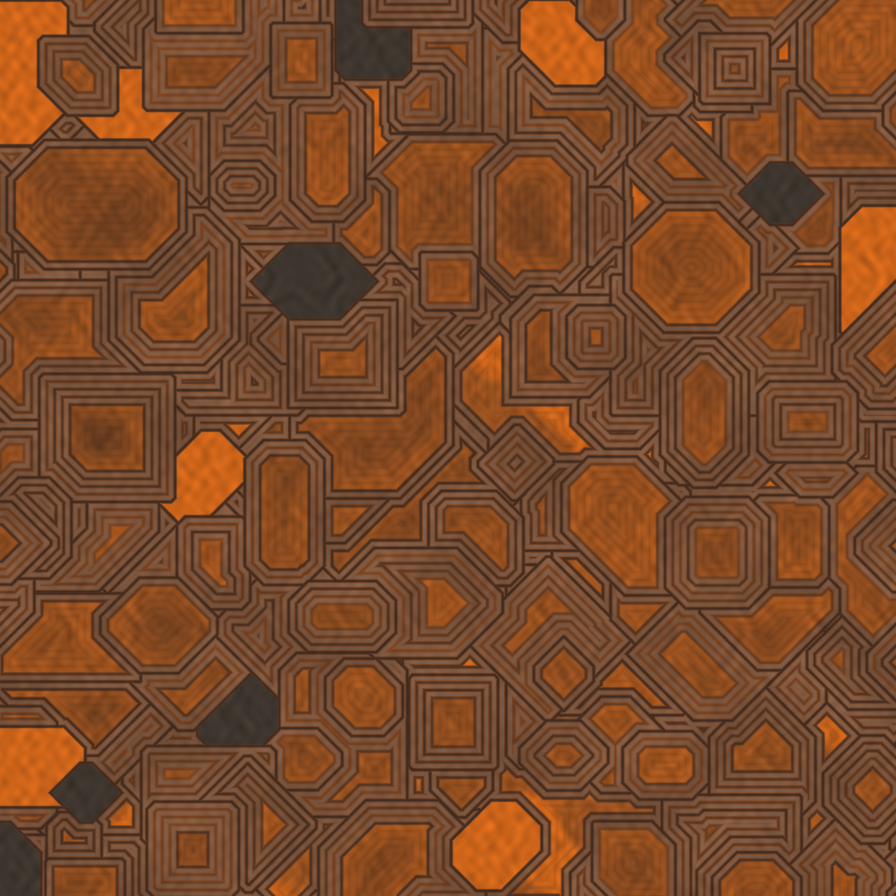
This pattern is drawn by a WebGL 1 fragment shader. Its source:

```glsl
precision highp float;
// Overlapping chamfered wooden inlays, each framed by nested grooves that follow its outline.

#define GRID 11.0          // inlays per canvas side
#define RING 0.0086        // width of one frame ring
#define MAX_RINGS 4.0      // most rings in a frame
#define FLAT_SHARE 0.11    // share of inlays without a frame
#define GRAIN 0.10         // strength of the wood grain
#define GROOVE vec3(0.25, 0.17, 0.13)
#define COPPER vec3(0.56, 0.30, 0.13)
#define PEWTER vec3(0.47, 0.34, 0.26)
#define WOOD vec3(0.61, 0.32, 0.12)
#define UMBER vec3(0.40, 0.23, 0.12)
#define AMBER vec3(0.80, 0.39, 0.10)
#define SLATE vec3(0.24, 0.21, 0.18)

uniform vec2 u_resolution;

vec3 hash3(vec2 cell, float salt) {
  vec3 q = fract((cell.xyx + salt * 17.31) * vec3(0.1031, 0.1030, 0.0973));
  q += dot(q, q.yxz + 33.33);
  return fract((q.xxy + q.yzz) * q.zyx);
}

// Signed distance to a box whose corners are cut at 45 degrees.
float chamferBox(vec2 p, vec2 halfSize, float cut) {
  vec2 q = abs(p) - halfSize;
  return max(max(q.x, q.y), (q.x + q.y + cut) * 0.7071);
}

// x: distance to the inlay of a cell, y: its stacking height (small ones lie on top).
vec2 inlay(vec2 p, vec2 cell) {
  vec3 place = hash3(cell, 1.0);
  vec3 form = hash3(cell, 2.0);
  vec2 q = p - cell - place.xy;
  if (place.z > 0.72) q = vec2(q.x + q.y, q.y - q.x) * 0.7071;
  vec2 halfSize = mix(0.35, 1.15, form.x) * (0.7 + 0.6 * vec2(form.y, 1.0 - form.y));
  float cut = form.z * 1.15 * min(halfSize.x, halfSize.y);
  float height = 1.0 + 0.6 * hash3(cell, 3.0).x - 0.5 * form.x;
  return vec2(chamferBox(q, halfSize, cut), height);
}

// Fine crossed fibres from layered, warped sines, about -1 to 1.
float fibres(vec2 p) {
  float sum = 0.0;
  for (int i = 0; i < 4; i++) {
    float k = float(i);
    float f = 170.0 + 83.0 * k;
    sum += sin(p.x * f + 3.0 * sin(p.y * (61.0 + 17.0 * k) + k));
    sum += 0.7 * sin(p.y * f * 0.9 + 3.0 * sin(p.x * (73.0 + 13.0 * k) + 2.0 * k));
  }
  return sum / 4.0;
}

// Broad light and dark stains, about -1 to 1.
float stains(vec2 p) {
  return 0.5 * sin(p.x * 31.0 + 2.0 * sin(p.y * 23.0))
       + 0.5 * sin(p.y * 37.0 + 2.0 * sin(p.x * 19.0 + 1.0));
}

void main() {
  vec2 uv = gl_FragCoord.xy / u_resolution.y;
  vec2 p = uv * GRID;
  vec2 base = floor(p);

  // Find the topmost inlay covering this point.
  vec2 owner = vec2(0.0);
  float top = -1.0;
  float depth = 9.0;
  for (int j = -2; j <= 2; j++) {
    for (int i = -2; i <= 2; i++) {
      vec2 cell = base + vec2(float(i), float(j));
      vec2 s = inlay(p, cell);
      if (s.x < 0.0 && s.y > top) {
        top = s.y;
        owner = cell;
        depth = -s.x;
      }
    }
  }
  // Depth from the visible outline, including inlays that lie above.
  for (int j = -2; j <= 2; j++) {
    for (int i = -2; i <= 2; i++) {
      vec2 s = inlay(p, base + vec2(float(i), float(j)));
      if (s.y > top) depth = min(depth, s.x);
    }
  }

  float t = max(depth, 0.0) / (GRID * RING);
  vec3 tone = hash3(owner, 5.0);
  float stain = stains(uv);
  float rings = 1.0 + floor(tone.x * MAX_RINGS);

  // Heart of the inlay: wood that darkens inward, or a flat amber or slate chip.
  float shade = 0.75 * tone.y * smoothstep(rings, rings + 4.0, t) + 0.3 * stain;
  vec3 heart = mix(WOOD, UMBER, clamp(shade + 0.1, 0.0, 1.0));
  heart = mix(heart, AMBER, 0.3 * smoothstep(0.6, 1.0, tone.z));
  if (top < 0.0) {
    rings = 1.0;
    heart = mix(WOOD, AMBER, smoothstep(-0.2, 0.3, stain));
  } else if (tone.z < FLAT_SHARE) {
    rings = 0.0;
    heart = tone.y < 0.62 ? AMBER : SLATE;
  }

  // Frame: pewter ridges on copper, split by grooves of varied darkness.
  float ridge = 0.5 - 0.5 * cos(6.2832 * t);
  float inside = smoothstep(rings, rings + 0.3, t);
  vec3 frame = mix(COPPER, PEWTER, ridge) * (1.0 + 0.08 * stain);
  vec3 color = mix(frame, heart, inside);

  float index = floor(t + 0.5);
  float strength = index < 0.5 ? 1.0 : 0.3 + 0.65 * hash3(owner, 7.0 + index).x;
  if (index > rings + 0.5) strength = 0.14 * step(0.5, rings);
  float groove = 1.0 - smoothstep(0.02, 0.36, abs(t - index));
  color = mix(color, GROOVE, groove * strength);

  color *= 1.0 + GRAIN * fibres(uv) * mix(0.6, 1.0, inside);
  gl_FragColor = vec4(color, 1.0);
}
```
